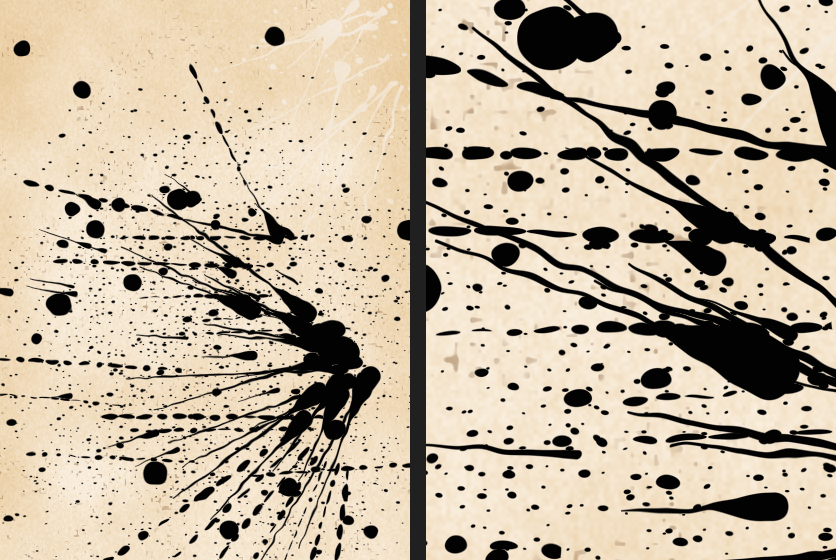
Left, the full canvas; right, a detail of the centre.
Reproduce this texture procedurally as a Shadertoy shader.

```glsl
const vec3 CREAM = vec3(0.97, 0.92, 0.845);
const vec3 TAN = vec3(0.93, 0.835, 0.69);
const vec3 CHALK = vec3(0.96, 0.93, 0.89);
const vec3 BROWN = vec3(0.55, 0.4, 0.26);
const vec3 INK = vec3(0.006);

float hash(vec2 p) {
  vec3 q = fract(p.xyx * 0.1031);
  q += dot(q, q.yzx + 33.33);
  return fract((q.x + q.y) * q.z);
}

vec2 hash2(vec2 p) { return vec2(hash(p + 17.0), hash(p + 53.0)); }

vec2 polar(float angle) { return vec2(cos(angle), sin(angle)); }

float noise(vec2 p) {
  vec2 i = floor(p), f = fract(p);
  f = f * f * (3.0 - 2.0 * f);
  return mix(mix(hash(i), hash(i + vec2(1, 0)), f.x),
             mix(hash(i + vec2(0, 1)), hash(i + vec2(1, 1)), f.x), f.y);
}

float fbm(vec2 p) {
  float sum = 0.0, amp = 0.5;
  for (int i = 0; i < 5; i++, amp *= 0.5, p = p * 2.03 + 11.0) sum += amp * noise(p);
  return sum;
}

vec2 ragged(vec2 p, float scale, float amount) {
  return p + amount * (vec2(noise(p * scale), noise(p * scale + 40.0)) - 0.5);
}

float ellipse(vec2 p, vec2 radii) {
  p += 1e-6;
  float k = length(p / radii);
  return k * (k - 1.0) / length(p / (radii * radii));
}

// Hairline that swells into a drop at its head
float streak(vec2 p, vec2 tail, vec2 head, float radius, float hair) {
  float len = distance(tail, head);
  vec2 dir = (head - tail) / len;
  float along = clamp(dot(p - tail, dir), 0.0, len);
  float thin = hair * (0.3 + 0.9 * along / len) * (0.5 + noise(vec2(along * 45.0, radius * 900.0)));
  float swell = smoothstep(len - 4.5 * radius, len - 0.5 * radius, along);
  return distance(p, tail + dir * along) - mix(thin, radius, swell);
}

// Broken line of long beads
float beads(vec2 p, vec2 tail, vec2 head, float radius, float seed) {
  float len = distance(tail, head), gap = radius * 5.5;
  vec2 dir = (head - tail) / len;
  float along = dot(p - tail, dir), side = dot(p - tail, vec2(-dir.y, dir.x));
  vec2 h = hash2(vec2(floor(along / gap), seed));
  vec2 radii = vec2(gap * mix(0.15, 0.52, h.x), radius * mix(0.2, 1.0, h.y));
  float d = ellipse(vec2((fract(along / gap) - 0.5) * gap, side), radii);
  return max(d, abs(along - 0.5 * len) - 0.5 * len);
}

// One jittered drop per grid cell, densest near the focus
float drops(vec2 p, float cells, float stretch, float seed, vec2 focus, float reach) {
  vec2 id = floor(p * cells);
  float size = hash(id + seed);
  vec2 center = 0.3 + 0.4 * hash2(id + seed);
  float d = ellipse(fract(p * cells) - center, vec2(stretch, 1.0) * mix(0.05, 0.15, size * size));
  float density = 0.6 * smoothstep(reach, 0.0, distance((id + 0.5) / cells, focus));
  return hash(id + seed + 91.0) < density ? d / cells : 1.0;
}

float inkField(vec2 p) {
  p = ragged(p, 65.0, 0.004);
  float d = 1.0;
  for (float i = 0.0; i < 3.0; i++)
    d = min(d, drops(p, 22.0 + 31.0 * i, 1.5, 3.0 + 29.0 * i, vec2(0.42, 0.37), 0.6));
  // Long diagonals above the burst
  d = min(d, beads(p, vec2(0.04, 0.675), vec2(0.33, 0.61), 0.006, 5.0));
  d = min(d, streak(p, vec2(0.32, 0.61), vec2(0.5, 0.57), 0.007, 0.003));
  d = min(d, beads(p, vec2(0.34, 0.885), vec2(0.44, 0.67), 0.005, 8.0));
  d = min(d, streak(p, vec2(0.43, 0.69), vec2(0.497, 0.58), 0.013, 0.0015));
  // Fan of streaks and pooled ink
  for (float i = 0.0; i < 17.0; i++) {
    float k = i / 16.0;
    vec2 h = hash2(vec2(i, 4)), g = hash2(vec2(i, 9));
    vec2 dir = polar(2.5 + 1.85 * k + 0.16 * (h.x - 0.5));
    vec2 head = mix(vec2(0.58, 0.4), vec2(0.65, 0.3), k) + 0.06 * (g - 0.5) + dir * 0.2 * h.y * h.y;
    d = min(d, streak(p, head + dir * mix(0.16, 0.46, g.x), head, mix(0.008, 0.02, g.y), 0.0028));
    vec2 pool = mix(vec2(0.58, 0.41), vec2(0.66, 0.28), h.y) + 0.035 * (g - 0.5);
    if (i < 9.0) d = min(d, ellipse(p - pool, vec2(0.026, 0.016) * mix(0.6, 1.3, h.x)));
  }
  // Beaded lines flung downwards and level beaded rows
  for (float i = 0.0; i < 11.0; i++) {
    vec2 h = hash2(vec2(i, 21)), root = vec2(0.64, 0.31), dir = polar(3.75 + 0.14 * i);
    if (i < 7.0) d = min(d, beads(p, root + dir * 0.14, root + dir * 0.55, mix(0.004, 0.008, h.x), i));
    vec2 start = vec2(0.5 * h.x - 0.05, 0.15 + 0.45 * fract(i * 0.618));
    vec2 end = start + vec2(mix(0.2, 0.42, h.y), 0.05 * (h.x - 0.5));
    d = min(d, beads(p, start, end, mix(0.003, 0.006, h.y), i + 30.0));
  }
  // Loose teardrops and round blots
  for (float i = 0.0; i < 22.0; i++) {
    vec2 h = hash2(vec2(i, 33)), g = hash2(vec2(i, 47));
    vec2 head = vec2(0.56 * h.x, 0.17 + 0.48 * h.y), dir = normalize(vec2(0.74, 0.37) - head);
    d = min(d, streak(p, head - dir * mix(0.03, 0.11, g.x), head, mix(0.002, 0.009, g.y), 0.0016));
    vec2 blot = vec2(0.73 * fract(i * 0.618 + 0.2), 0.04 + 0.9 * pow(g.x, 1.4));
    d = min(d, ellipse(p - blot, vec2(1.08, 1.0) * mix(0.005, 0.021, h.y)));
  }
  return d;
}

float chalkField(vec2 p) {
  p = ragged(p, 40.0, 0.012);
  vec2 focus = vec2(0.66, 0.92);
  float d = min(drops(p, 13.0, 1.1, 7.0, focus, 0.4), drops(p, 35.0, 1.5, 15.0, focus, 0.4));
  for (float i = 0.0; i < 12.0; i++) {
    vec2 h = hash2(vec2(i, 83)), root = vec2(0.72, 1.0) - 0.16 * h;
    vec2 tail = root + polar(3.3 + 0.11 * i) * mix(0.15, 0.38, h.y);
    d = min(d, streak(p, tail, root, 0.012 * h.x + 0.003, 0.002));
  }
  return d;
}

vec3 paper(vec2 p, float width) {
  float grain = noise(p * vec2(330, 190)) + noise(p * 420.0) - 1.0;
  float edge = smoothstep(0.13, 0.0, min(p.x, width - p.x));
  float tone = 0.27 + 1.3 * (fbm(p * 7.0) - 0.48) + 0.42 * smoothstep(0.45, 1.0, p.y);
  vec3 color = mix(CREAM, TAN, clamp(tone + 0.4 * (edge + grain), -0.15, 1.7));
  // Brown flecks
  float fleck = smoothstep(0.8, 0.95, noise(p * 210.0)) * smoothstep(0.45, 0.7, fbm(p * 13.0));
  return mix(color, BROWN, 0.45 * fleck);
}

void mainImage(out vec4 fragColor, in vec2 fragCoord) {
  vec2 p = fragCoord / iResolution.y;
  float soft = 0.9 / iResolution.y;
  vec3 color = paper(p, iResolution.x / iResolution.y);
  float chalk = smoothstep(0.0015, -0.0015, chalkField(p)) * (0.4 + 0.6 * fbm(p * 22.0));
  color = mix(color, CHALK, chalk);
  fragColor = vec4(mix(color, INK, smoothstep(soft, -soft, inkField(p))), 1.0);
}
```
